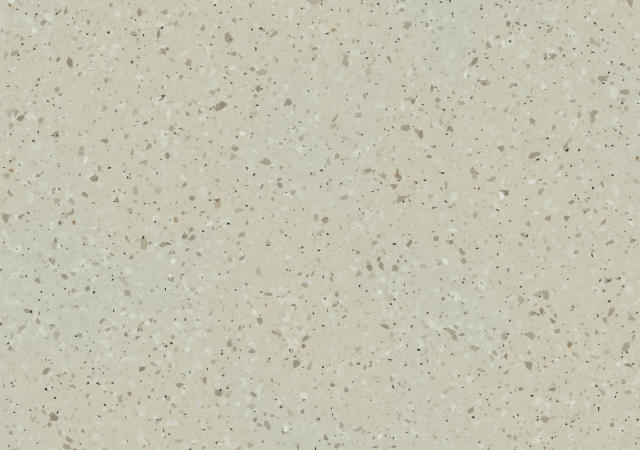
This texture is drawn by a Shadertoy shader. Its source:

```glsl
// Cream solid-surface stone with pale flecks, taupe chips and dark specks.
#define BASE_COLOR vec3(0.790, 0.776, 0.697)
#define COOL_COLOR vec3(0.778, 0.777, 0.710)
#define PALE_COLOR vec3(0.845, 0.850, 0.805)
#define MILK_COLOR vec3(0.800, 0.810, 0.775)
#define SAND_COLOR vec3(0.660, 0.630, 0.540)
#define TAUPE_COLOR vec3(0.530, 0.505, 0.430)
#define RUST_COLOR vec3(0.560, 0.400, 0.220)
#define SPECK_COLOR vec3(0.130, 0.130, 0.125)
#define GRAIN_CONTRAST 0.030
#define EDGE_SOFTNESS 0.0008

const float TAU = 6.2831853;

// Integer hash: three values from 0 to 1 per cell and seed
vec3 hash3(vec2 cell, int seed) {
    uvec3 v = uvec3(ivec3(ivec2(cell), seed)) * 1664525u + 1013904223u;
    v.x += v.y * v.z; v.y += v.z * v.x; v.z += v.x * v.y;
    v ^= v >> 16u;
    v.x += v.y * v.z; v.y += v.z * v.x; v.z += v.x * v.y;
    return vec3(v >> 8u) / 16777216.0;
}

float valueNoise(vec2 p, int seed) {
    vec2 cell = floor(p), f = fract(p);
    f = f * f * (3.0 - 2.0 * f);
    float low = mix(hash3(cell, seed).x, hash3(cell + vec2(1, 0), seed).x, f.x);
    float high = mix(hash3(cell + vec2(0, 1), seed).x, hash3(cell + vec2(1, 1), seed).x, f.x);
    return mix(low, high, f.y);
}

// Distance to a chip bounded by five irregular straight cuts
float chipDistance(vec2 q, float radius, vec2 cell, int seed) {
    float d = -radius;
    for (int i = 0; i < 5; i++) {
        vec3 h = hash3(cell, seed + 10 + i);
        float angle = TAU * (float(i) + 0.7 * h.x) / 5.0;
        d = max(d, dot(q, vec2(cos(angle), sin(angle))) - radius * mix(0.55, 1.1, h.y));
    }
    return d;
}

// Paints one jittered layer of chips; radius and opacity are min/max pairs
void scatter(inout vec3 color, vec2 p, float cells, float density, vec2 radius,
             float softness, vec2 opacity, vec3 tintA, vec3 tintB, int seed) {
    float edge = max(softness, 0.7 / iResolution.y);
    vec2 home = floor(p * cells);
    for (int y = -1; y <= 1; y++)
    for (int x = -1; x <= 1; x++) {
        vec2 cell = home + vec2(x, y);
        vec3 place = hash3(cell, seed);
        if (place.z > density) continue;
        vec3 form = hash3(cell, seed + 1);
        vec3 look = hash3(cell, seed + 2);
        float size = mix(radius.x, radius.y, form.x * form.x);
        vec2 q = p - (cell + place.xy) / cells;
        if (length(q) > 2.2 * size + edge) continue;

        // Random direction and mild elongation
        float c = cos(TAU * form.y), s = sin(TAU * form.y);
        float stretch = mix(1.0, 1.45, form.z);
        q = mat2(c, -s, s, c) * q * vec2(1.0 / stretch, stretch);
        float d = chipDistance(q, size, cell, seed);
        float cover = 1.0 - smoothstep(-edge, edge, d);
        vec3 tint = mix(tintA, tintB, look.x);
        color = mix(color, tint, cover * mix(opacity.x, opacity.y, look.y));
    }
}

void mainImage(out vec4 fragColor, in vec2 fragCoord) {
    vec2 p = fragCoord / iResolution.y;

    // Cream ground: broad warm and cool drifts, then fine grain
    float drift = 0.65 * valueNoise(p * 3.0, 1) + 0.35 * valueNoise(p * 11.0, 2);
    vec3 color = mix(BASE_COLOR, COOL_COLOR, smoothstep(0.25, 0.8, drift));
    float grain = 0.5 * valueNoise(p * 75.0, 3) + 0.5 * valueNoise(p * 190.0, 4) - 0.5;
    color += GRAIN_CONTRAST * grain;

    // Translucent milky flecks and small sandy crumbs
    scatter(color, p, 52.0, 0.48, vec2(0.003, 0.011), 0.0018, vec2(0.25, 0.8),
            MILK_COLOR, PALE_COLOR, 100);
    scatter(color, p, 100.0, 0.45, vec2(0.0016, 0.0045), EDGE_SOFTNESS, vec2(0.1, 0.6),
            SAND_COLOR, COOL_COLOR * 0.92, 200);

    // Taupe chips, a few of them large
    scatter(color, p, 44.0, 0.30, vec2(0.0027, 0.0080), EDGE_SOFTNESS, vec2(0.3, 0.85),
            TAUPE_COLOR, SAND_COLOR, 300);
    scatter(color, p, 17.0, 0.22, vec2(0.0060, 0.0110), EDGE_SOFTNESS, vec2(0.65, 0.95),
            TAUPE_COLOR, SAND_COLOR, 400);

    // Bright white spots, rare rust grains, black specks
    scatter(color, p, 30.0, 0.16, vec2(0.0025, 0.0075), 0.0018, vec2(0.4, 0.95),
            PALE_COLOR, vec3(0.89, 0.90, 0.87), 500);
    scatter(color, p, 22.0, 0.12, vec2(0.0022, 0.0060), EDGE_SOFTNESS, vec2(0.4, 0.85),
            RUST_COLOR, TAUPE_COLOR, 600);
    scatter(color, p, 56.0, 0.19, vec2(0.0013, 0.0029), EDGE_SOFTNESS, vec2(0.55, 1.0),
            SPECK_COLOR, TAUPE_COLOR * 0.65, 700);

    fragColor = vec4(clamp(color, 0.0, 1.0), 1.0);
}
```
